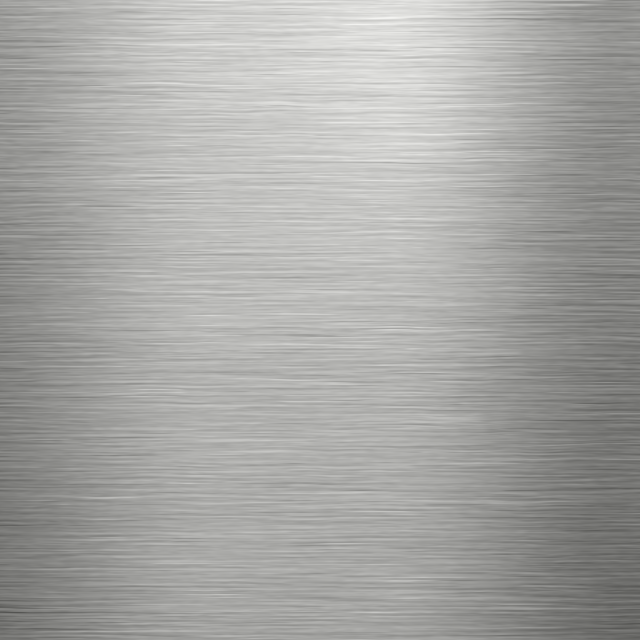
Give the GLSL for this texture, as a WebGL 2 fragment shader.

```glsl
#version 300 es
precision highp float;

uniform vec2 u_resolution;
out vec4 fragColor;

float hash(ivec2 cell, uint seed) {
    uvec2 q = uvec2(cell) * uvec2(1597u, 3812u) + seed * uvec2(7919u, 6151u);
    uint h = (q.x ^ (q.y * 40503u)) * 277803u;
    h = (h ^ (h >> 15)) * 739391u;
    h = (h ^ (h >> 13)) * 668265u;
    h ^= h >> 16;
    return float(h & 65535u) / 65535.0;
}

// One brushed row: smooth noise along x with its own offset
float rowNoise(float x, int row, uint seed) {
    x += 64.0 * hash(ivec2(997, row), seed);
    int cell = int(floor(x));
    float f = smoothstep(0.0, 1.0, fract(x));
    return mix(hash(ivec2(cell, row), seed), hash(ivec2(cell + 1, row), seed), f);
}

// Blend of neighbouring rows, centred on zero
float streaks(vec2 p, vec2 frequency, uint seed) {
    vec2 q = p * frequency;
    int row = int(floor(q.y));
    float f = smoothstep(0.0, 1.0, fract(q.y));
    return mix(rowNoise(q.x, row, seed), rowNoise(q.x, row + 1, seed), f) - 0.5;
}

// Fades rows that are finer than a pixel
float rowFade(float rows, float pixel) {
    return 1.0 - smoothstep(0.9, 1.8, rows * pixel);
}

// Grooves: each bright ridge is paired with a dark edge below it
float grooves(vec2 p, vec2 frequency, float pixel, uint seed) {
    vec2 rowStep = vec2(0.0, 1.1 / frequency.y);
    float relief = streaks(p, frequency, seed) - streaks(p + rowStep, frequency, seed);
    return relief * rowFade(frequency.y, pixel);
}

// Sparse thin scratches taken from the peaks of a streak field
float scratches(vec2 p, vec2 frequency, float pixel, uint seed) {
    return smoothstep(0.27, 0.46, streaks(p, frequency, seed)) * rowFade(frequency.y, pixel);
}

// Broad vertical sheen with a soft highlight near the top
float lighting(vec2 uv) {
    float sheen = smoothstep(-0.1, 0.34, uv.x) * (1.0 - smoothstep(0.6, 0.98, uv.x));
    vec2 toGlow = (uv - vec2(0.62, 0.94)) / vec2(0.21, 0.27);
    float glow = exp(-dot(toGlow, toGlow));
    return 0.412 + 0.165 * uv.y + 0.222 * sheen + 0.07 * glow;
}

float brushedGrain(vec2 p, float pixel) {
    float grain = 0.018 * streaks(p, vec2(4.0, 60.0), 1u);
    grain += 0.02 * streaks(p, vec2(7.0, 150.0), 2u);
    grain += 0.06 * grooves(p, vec2(9.0, 300.0), pixel, 3u);
    grain += 0.058 * grooves(p, vec2(14.0, 440.0), pixel, 4u);
    grain += 0.035 * streaks(p, vec2(70.0, 450.0), 5u) * rowFade(450.0, pixel);
    grain += 0.06 * scratches(p, vec2(7.0, 450.0), pixel, 11u);
    grain -= 0.055 * scratches(p, vec2(8.0, 440.0), pixel, 13u);
    return grain;
}

void main() {
    vec2 uv = gl_FragCoord.xy / u_resolution;
    float pixel = 1.0 / u_resolution.y;
    vec2 p = gl_FragCoord.xy * pixel;

    // Slight waviness of the brush strokes
    p.y += 0.0016 * streaks(p, vec2(18.0, 24.0), 17u);

    float light = lighting(uv);
    float patches = 0.015 * streaks(p, vec2(3.0, 14.0), 19u);
    float value = light + patches + brushedGrain(p, pixel);

    vec3 steelTint = vec3(0.002, 0.002, -0.007);
    fragColor = vec4(clamp(value + steelTint, 0.0, 1.0), 1.0);
}
```
